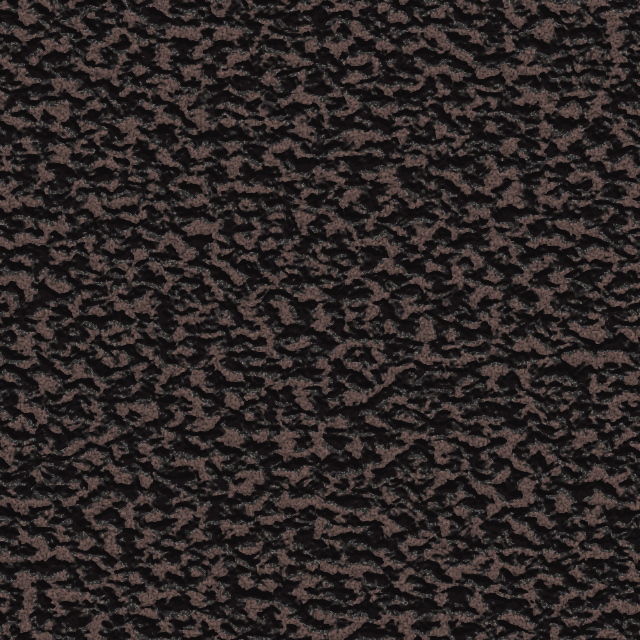
Give the GLSL for this texture, as a WebGL 2 fragment shader.

```glsl
#version 300 es
precision highp float;
// Dark crinkled leather: worn brown ridges over black creases, with a speckled grey sheen.

#define RIDGE_FREQ vec2(37.0, 49.0)
#define GRAIN_FREQ 215.0
#define WARP 0.35
#define LIGHT_STEP vec2(0.0016, 0.0056)
#define HEIGHT_SIGMA 0.235
#define RIDGE_LEVEL 0.62
#define RIDGE_EDGE 0.24
#define CREASE vec3(0.088, 0.073, 0.080)
#define CHARCOAL vec3(0.165, 0.153, 0.150)
#define BROWN vec3(0.350, 0.278, 0.262)
#define SHEEN vec3(0.225, 0.220, 0.215)
#define GLINT vec3(0.400, 0.405, 0.400)

uniform vec2 u_resolution;
out vec4 fragColor;

// Integer hash of a lattice cell, turned into a unit gradient
vec2 cellGradient(ivec2 cell) {
    uvec2 q = uvec2(cell + 4096);
    uint n = q.x * 1597334673u ^ q.y * 3812015801u;
    n = (n ^ (n >> 16)) * 2246822519u;
    n = (n ^ (n >> 13)) * 3266489917u;
    n ^= n >> 16;
    float angle = float(n & 65535u) / 65536.0 * 6.28319;
    return vec2(cos(angle), sin(angle));
}

float gradientNoise(vec2 p) {
    vec2 cell = floor(p);
    vec2 f = p - cell;
    vec2 w = f * f * f * (f * (f * 6.0 - 15.0) + 10.0);
    ivec2 i = ivec2(cell);
    float a = dot(cellGradient(i), f);
    float b = dot(cellGradient(i + ivec2(1, 0)), f - vec2(1, 0));
    float c = dot(cellGradient(i + ivec2(0, 1)), f - vec2(0, 1));
    float d = dot(cellGradient(i + ivec2(1, 1)), f - vec2(1, 1));
    return mix(mix(a, b, w.x), mix(c, d, w.x), w.y);
}

// Crinkled relief, in units of its own standard deviation
float relief(vec2 uv) {
    vec2 p = uv * RIDGE_FREQ;
    p += WARP * vec2(gradientNoise(p * 0.8 + 71.3), gradientNoise(p * 0.8 + 137.9));
    mat2 turn = mat2(0.94, 0.34, -0.34, 0.94);
    float height = 0.0;
    float amplitude = 1.0;
    for (int octave = 0; octave < 3; octave++) {
        height += amplitude * gradientNoise(p);
        p = turn * p * 2.03 + 19.7;
        amplitude *= 0.52;
    }
    return height / HEIGHT_SIGMA;
}

void main() {
    vec2 uv = gl_FragCoord.xy / u_resolution;

    // Relief, and its slope towards the light above
    float height = relief(uv);
    float slope = height - relief(uv + LIGHT_STEP);
    float grain = gradientNoise(uv * GRAIN_FREQ) * 2.0;
    float fineGrain = gradientNoise(uv.yx * GRAIN_FREQ * 1.37 + 53.1) * 2.0;

    // Creases rising into charcoal flanks, shaded on the side away from the light
    float flank = smoothstep(-0.5, 0.6, height + 0.35 * slope);
    vec3 colour = mix(CREASE, CHARCOAL, flank);
    colour *= 1.0 - 0.35 * smoothstep(0.1, 1.2, -slope);

    // Grey sheen and glinting specks on the lit flanks
    float lit = smoothstep(0.0, 0.8, slope) * smoothstep(-1.3, -0.2, height);
    colour = mix(colour, SHEEN, lit * clamp(0.65 + 0.6 * grain, 0.0, 1.0));
    float speck = smoothstep(0.22, 0.6, fineGrain) * lit;
    colour = mix(colour, GLINT, 0.75 * speck);

    // Worn brown ridge tops with a soft lit crown
    float ridge = smoothstep(RIDGE_LEVEL - RIDGE_EDGE, RIDGE_LEVEL + RIDGE_EDGE,
                             height - 0.12 * slope + 0.08 * grain);
    float crown = 0.92 + 0.10 * smoothstep(0.6, 1.8, height)
                + 0.07 * clamp(slope, -1.0, 1.0) + 0.13 * grain + 0.12 * fineGrain;
    colour = mix(colour, BROWN * crown, ridge);

    // Dark pits and pale specks scattered over the ridges
    float pit = smoothstep(0.45, 0.75, -fineGrain) * ridge;
    colour = mix(colour, CHARCOAL, 0.55 * pit);
    float rim = ridge * (1.0 - ridge) * 4.0 * smoothstep(0.1, 0.7, slope);
    colour += 0.10 * rim * smoothstep(-0.1, 0.5, grain);

    // Faint tooth over everything
    colour *= 1.0 + 0.08 * grain;
    fragColor = vec4(clamp(colour, 0.0, 1.0), 1.0);
}
```
